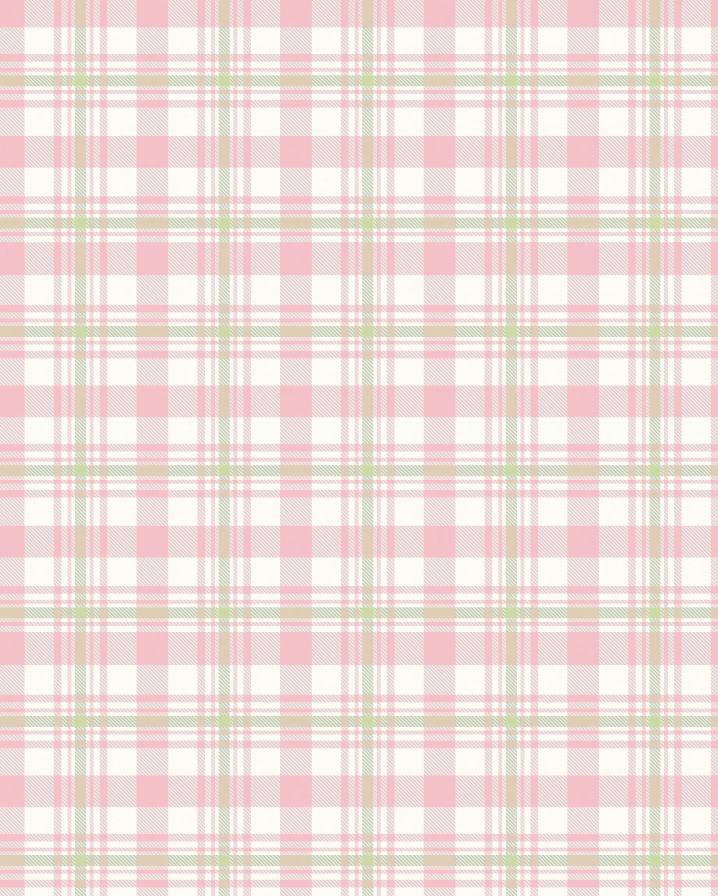
A Shadertoy shader for this pattern:

```glsl
// Pastel tartan cloth: wide rose bands and sage lines flanked by thin rose stripes.
// Warp repeats every cell; weft repeats a group of three cells, one of them short.
// A fine diagonal twill blends the threads, so unlike crossings look hatched and muted.

const float CELLS_ACROSS = 5.0;
const float THREADS = 40.0;              // twill ribs per cell
const float RIB_CONTRAST = 0.55;
const float WEFT_PERIOD = 2.715;         // height of the three-cell group
const vec3 WEFT_ROSE = vec3(0.080, 1.057, 1.805);
const vec3 WEFT_SAGE = vec3(0.563, 1.553, 2.309);
const float WARP_ROSE = 0.061;
const float WARP_SAGE = 0.561;

const vec3 CREAM = vec3(0.990, 0.985, 0.955);
const vec3 ROSE = vec3(0.958, 0.757, 0.780);
const vec3 SAGE = vec3(0.800, 0.860, 0.650);

vec2 hashGradient(vec2 cell) {
    vec2 h = vec2(dot(cell, vec2(127.1, 311.7)), dot(cell, vec2(269.5, 183.3)));
    return 2.0 * fract(sin(h) * 43758.5) - 1.0;
}

float gradientNoise(vec2 p) {
    vec2 i = floor(p), f = fract(p);
    vec2 u = f * f * f * (f * (f * 6.0 - 15.0) + 10.0);
    float a = dot(hashGradient(i), f);
    float b = dot(hashGradient(i + vec2(1, 0)), f - vec2(1, 0));
    float c = dot(hashGradient(i + vec2(0, 1)), f - vec2(0, 1));
    float d = dot(hashGradient(i + vec2(1, 1)), f - vec2(1, 1));
    return mix(mix(a, b, u.x), mix(c, d, u.x), u.y);
}

// Distance to the nearest copy of a line repeated every period
float repeatDistance(float x, float centre, float period) {
    return abs(mod(x - centre + 0.5 * period, period) - 0.5 * period);
}

// Antialiased coverage of a stripe
float stripe(float dist, float halfWidth, float pixel) {
    return clamp((halfWidth - dist) / pixel + 0.5, 0.0, 1.0);
}

// Thread colour from the distances to the nearest rose band and sage line
vec3 threadColour(float roseDist, float sageDist, float pixel) {
    float rose = stripe(roseDist, 0.111, pixel);
    rose = max(rose, stripe(abs(sageDist - 0.160), 0.027, pixel));
    rose = max(rose, stripe(abs(sageDist - 0.077), 0.014, pixel));
    return mix(mix(CREAM, ROSE, rose), SAGE, stripe(sageDist, 0.039, pixel));
}

vec3 warpColour(float x, float pixel) {
    return threadColour(repeatDistance(x, WARP_ROSE, 1.0),
                        repeatDistance(x, WARP_SAGE, 1.0), pixel);
}

vec3 weftColour(float y, float pixel) {
    float roseDist = WEFT_PERIOD, sageDist = WEFT_PERIOD;
    for (int i = 0; i < 3; i++) {
        roseDist = min(roseDist, repeatDistance(y, WEFT_ROSE[i], WEFT_PERIOD));
        sageDist = min(sageDist, repeatDistance(y, WEFT_SAGE[i], WEFT_PERIOD));
    }
    return threadColour(roseDist, sageDist, pixel);
}

// Share of weft showing on the diagonal ribs; fades to even when too fine
float twill(vec2 p, float pixel) {
    float width = THREADS * pixel;
    float rib = abs(fract((p.x - p.y) * THREADS) - 0.5) * 2.0;
    float ridge = clamp((rib - 0.5) / (2.0 * width), -0.5, 0.5);
    return 0.52 + RIB_CONTRAST * ridge * (1.0 - smoothstep(0.6, 1.1, width));
}

// Grey down a crossing of unlike threads towards its weakest channel
vec3 muteCrossing(vec3 colour, float contrast) {
    float weakest = min(colour.r, min(colour.g, colour.b));
    return mix(colour, vec3(weakest - 0.01), 0.46 * smoothstep(0.22, 0.29, contrast));
}

void mainImage(out vec4 fragColor, in vec2 fragCoord) {
    // One unit is a warp cell; y runs down from the top edge
    float pixel = CELLS_ACROSS / iResolution.x;
    vec2 p = vec2(fragCoord.x, iResolution.y - fragCoord.y) * pixel;

    vec3 warp = warpColour(p.x, pixel);
    vec3 weft = weftColour(p.y, pixel);
    vec3 cloth = mix(warp, weft, twill(p, pixel));
    cloth = muteCrossing(cloth, distance(warp, weft));

    // Fine slubs vary the yarn
    cloth += 0.012 * gradientNoise(p * vec2(23.0, 29.0));
    fragColor = vec4(clamp(cloth, 0.0, 1.0), 1.0);
}
```
